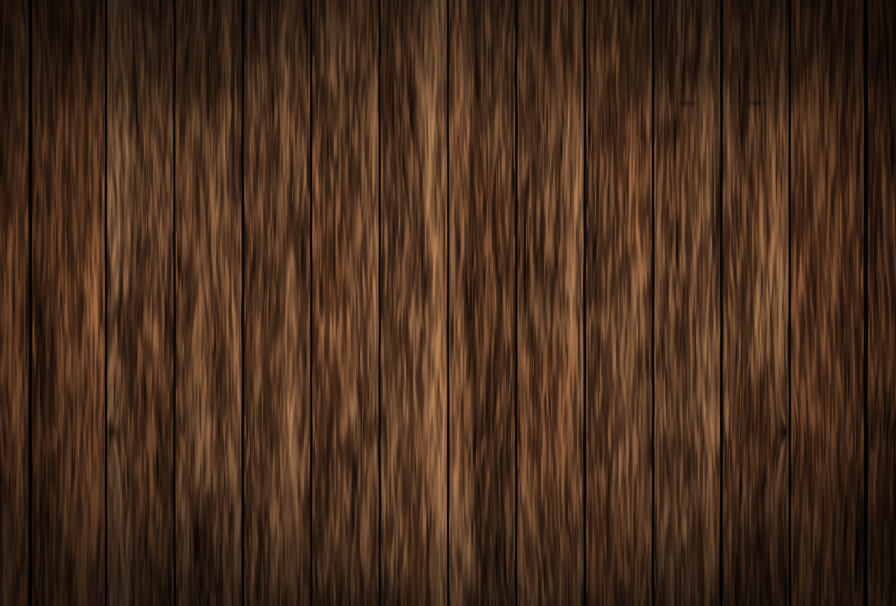
Give the GLSL for this texture, as a Shadertoy shader.

```glsl
// Dark weathered wooden planks, upright, with fine grain and a vignette.
#define PITCH 0.0763        // plank width, in canvas widths
#define OUTER_EXTRA 0.0085  // added width of the outermost full planks
#define SEAM 0.0012         // half width of a gap
#define BASE_TONE 0.61
#define GRAIN 1.0
#define SAPWOOD 0.24        // strength of the pale edge bands
#define VIGNETTE 0.66
#define KNOT vec2(0.3765, 0.194)

const vec3 GAP   = vec3(0.03, 0.02, 0.012);
const vec3 DARK  = vec3(0.09, 0.052, 0.03);
const vec3 BROWN = vec3(0.31, 0.197, 0.125);
const vec3 PALE  = vec3(0.63, 0.45, 0.30);
const vec3 FIBRE = vec3(0.68, 0.45, 0.29);

float hash(vec2 p) {
    return fract(sin(dot(p, vec2(127.1, 311.7))) * 43758.5453);
}

float noise(vec2 p) {
    vec2 i = floor(p), f = fract(p);
    f = f * f * (3.0 - 2.0 * f);
    return mix(mix(hash(i), hash(i + vec2(1, 0)), f.x),
               mix(hash(i + vec2(0, 1)), hash(i + vec2(1, 1)), f.x), f.y);
}

// One upright strand: noise along y with its own phase
float strand(float column, float y) {
    y += 40.0 * hash(vec2(column, 7.0));
    float i = floor(y), f = fract(y);
    return mix(hash(vec2(column, i)), hash(vec2(column, i + 1.0)), f * f * (3.0 - 2.0 * f));
}

// Neighbouring strands blended across x, so that their ends do not line up
float fibres(vec2 p) {
    float i = floor(p.x), f = fract(p.x);
    return mix(strand(i, p.y), strand(i + 1.0, p.y), f * f * (3.0 - 2.0 * f));
}

vec3 woodRamp(float tone) {
    tone = clamp(tone, 0.0, 1.1);
    return tone < 0.5 ? mix(DARK, BROWN, tone * 2.0)
                      : mix(BROWN, PALE, tone * 2.0 - 1.0);
}

void mainImage(out vec4 fragColor, in vec2 fragCoord) {
    vec2 uv = fragCoord / iResolution.xy;
    vec2 p = vec2(uv.x - 0.5, fragCoord.y / iResolution.x);
    float pixel = 1.0 / iResolution.x;

    // Plank layout: even pitch, a little wider towards both sides
    float x = p.x - sign(p.x) * OUTER_EXTRA * smoothstep(0.3815, 0.466, abs(p.x));
    float id = floor(x / PITCH);
    float across = fract(x / PITCH);
    float ring = abs(id + 0.5);

    // Knot beside the outer seams bends the grain around it
    float knotDist = length((vec2(abs(p.x), p.y) - KNOT) * vec2(1.0, 0.6));
    vec2 g = p + id * 3.37 + 30.0;
    g.x += 0.004 * (noise(vec2(p.x * 15.0 + id * 17.3, p.y * 7.0)) - 0.5);
    g.x -= sign(p.x) * 0.007 * exp(-knotDist / 0.012);

    // Grain from wide bands down to single fibres
    float patches = noise(g * vec2(32.0, 7.0));
    float bands = fibres(g * vec2(95.0, 4.0));
    float streaks = fibres(g * vec2(270.0, 15.0));
    float fine = fibres(g * vec2(500.0, 34.0));
    float tone = 0.15 * (patches - 0.5) + 0.24 * (bands - 0.5)
               + 0.42 * (streaks - 0.5) + 0.48 * (fine - 0.5);
    tone = BASE_TONE + GRAIN * tone;

    // Alternating plank shades, with small random differences
    tone += 0.03 * cos(3.14159 * (ring + 0.5)) + 0.06 * (hash(vec2(id, 4.0)) - 0.5);

    // Pale sapwood along one edge of each plank
    bool leftSide = fract((abs(id) + 0.5) / 5.0) < 0.2;
    float edge = leftSide ? 1.0 - across : across;
    float strength = fract(ring / 4.0) < 0.2 ? 1.0 : 0.45;
    tone += SAPWOOD * strength * smoothstep(0.5, 0.85, edge + 0.3 * (bands - 0.5))
          * (0.6 + 0.8 * patches);

    // Worn dark stains and open pores
    float stain = smoothstep(0.62, 0.9, noise(g * vec2(42.0, 11.0) + 31.0));
    float pores = smoothstep(0.64, 0.84, fibres(g * vec2(300.0, 13.0) + 57.0));
    tone -= 0.13 * stain + 0.20 * pores;
    vec3 color = woodRamp(tone);

    // Bright torn fibres
    float torn = smoothstep(0.74, 0.92, fibres(g * vec2(380.0, 20.0) + 83.0));
    color = mix(color, FIBRE, 0.45 * torn);

    // Redder heartwood, strongest in the outer planks
    float red = 0.6 * smoothstep(0.45, 0.8, noise(g * vec2(22.0, 5.0) + 11.0));
    red = max(red, smoothstep(5.0, 5.5, ring));
    color *= mix(vec3(1.0), vec3(1.03, 0.94, 0.87), red);

    // Knot and faint nail marks near the top of two planks
    color = mix(color, DARK, 0.85 * exp(-pow(knotDist / 0.006, 2.0)));
    vec2 nail = vec2((across - 0.5) * PITCH, p.y - 0.561) / vec2(0.008, 0.003);
    color *= 1.0 - 0.4 * step(abs(id - 3.5), 0.6) * exp(-dot(nail, nail));

    // Gaps between planks: narrow shade, lit arris, dark core
    float seamId = floor(x / PITCH + 0.5);
    float wobble = 0.0008 * (noise(vec2(p.y * 22.0, seamId * 9.7)) - 0.5);
    float seamDist = abs(x - seamId * PITCH + wobble);
    float halfWidth = SEAM * (0.8 + 0.4 * hash(vec2(seamId, 2.0)));
    halfWidth += 0.0009 * step(5.5, abs(seamId));
    color *= 1.0 - 0.3 * exp(-pow(seamDist / 0.0032, 2.0));
    float arris = exp(-pow((seamDist - halfWidth - 0.0013) / 0.0009, 2.0));
    arris *= smoothstep(0.45, 0.75, noise(vec2(p.y * 30.0, id * 5.1 + across * 2.0)));
    color = mix(color, FIBRE, 0.5 * arris);
    float gap = 1.0 - smoothstep(halfWidth - pixel * 0.6, halfWidth + pixel * 0.6, seamDist);
    color = mix(color, GAP, 0.95 * gap);

    // Vignette, with a darker weathered strip along the top
    vec2 q = (uv - vec2(0.5, 0.52)) * vec2(1.55, 1.66);
    color *= 1.0 - VIGNETTE * smoothstep(0.08, 1.15, dot(q, q));
    color *= 1.0 - 0.15 * smoothstep(0.79, 0.86, uv.y + 0.04 * (streaks - 0.5));
    fragColor = vec4(color, 1.0);
}
```
